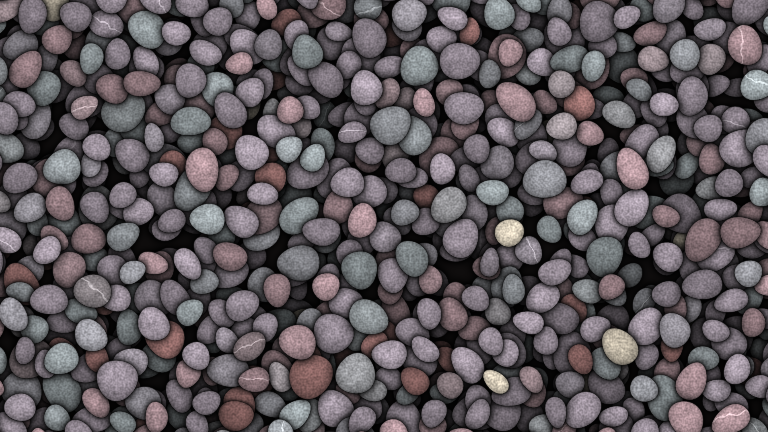
Write a WebGL 2 fragment shader that draws this texture.

```glsl
#version 300 es
precision highp float;

uniform vec2 u_resolution;
out vec4 fragColor;

vec3 hash3(vec3 p) {
    p = fract(p * vec3(0.1031, 0.1030, 0.0973));
    p += dot(p, p.yxz + 33.33);
    return fract((p.xxy + p.yxx) * p.zyx);
}

mat2 rotation(float angle) {
    float c = cos(angle), s = sin(angle);
    return mat2(c, -s, s, c);
}

float cornerGradient(vec2 corner, vec2 offset) {
    float angle = 6.2832 * hash3(vec3(corner, 7.0)).x;
    return dot(vec2(cos(angle), sin(angle)), offset);
}

float gradientNoise(vec2 p) {
    vec2 i = floor(p), f = fract(p);
    vec2 u = f * f * f * (f * (f * 6.0 - 15.0) + 10.0);
    vec2 e = vec2(1.0, 0.0);
    return mix(mix(cornerGradient(i, f), cornerGradient(i + e, f - e), u.x),
               mix(cornerGradient(i + e.yx, f - e.yx), cornerGradient(i + 1.0, f - 1.0), u.x), u.y);
}

// Mostly mauve, blue-grey and pink stone, with rare rust and cream
vec3 stoneColour(vec3 rnd) {
    vec3 colour = mix(vec3(0.57, 0.53, 0.57), vec3(0.55, 0.58, 0.59), smoothstep(0.4, 0.65, rnd.x));
    colour = mix(colour, vec3(0.61, 0.51, 0.53), smoothstep(0.70, 0.82, rnd.x));
    if (rnd.x > 0.94) colour = vec3(0.56, 0.41, 0.40);
    if (rnd.x > 0.988) colour = vec3(0.78, 0.74, 0.67);
    return colour * mix(0.84, 1.18, rnd.y);
}

// Shades one pebble over the colour below; v is measured from its centre
vec3 paintPebble(vec3 below, vec2 v, vec3 shape, vec3 tint, float depth, float mottle, float grain) {
    float longAxis = mix(0.033, 0.053, shape.x * shape.x);
    vec2 axes = longAxis * vec2(1.0, mix(0.66, 0.95, shape.y));
    vec2 q = rotation(6.2832 * shape.z) * v / axes;

    // Egg taper and a slight irregular outline
    q.y *= 1.0 + 0.16 * (tint.z - 0.5) * q.x;
    float around = atan(q.y, q.x);
    float r = length(q) * (1.0 + 0.035 * sin(3.0 * around + 40.0 * tint.y) + 0.025 * sin(2.0 * around + 30.0 * shape.x));
    float d = r * (r - 1.0) / max(length(q / axes), 0.001);

    // Contact shadow
    vec3 colour = below * (1.0 - 0.82 * exp(-max(d, 0.0) / 0.0075));

    // Rounded body under soft light from above
    float dome = sqrt(max(1.0 - r * r, 0.0));
    float light = 0.36 + 0.70 * sqrt(dome) + 0.13 * v.y / longAxis;
    vec3 stone = stoneColour(tint) * light * (1.0 + 0.16 * mottle + 0.26 * grain);

    // Pale mineral vein on a few stones
    float vein = abs(q.y + 0.4 * q.x + 0.25 * mottle - 0.8 * (shape.y - 0.5));
    stone += 0.2 * light * step(0.95, tint.z) * (1.0 - smoothstep(0.02, 0.08, vein));

    float pixel = 0.8 / u_resolution.y;
    return mix(colour, stone * depth, 1.0 - smoothstep(-pixel, pixel, d));
}

void main() {
    vec2 p = gl_FragCoord.xy / u_resolution.y;
    float mottle = gradientNoise(p * 38.0) + 0.5 * gradientNoise(p * 85.0 + 9.0);
    float grain = gradientNoise(p * 210.0) + 0.6 * gradientNoise(p * 130.0 + 31.0);
    vec3 colour = vec3(0.07, 0.06, 0.06);

    // Three beds, each made of four interleaved lattices, painted bottom up
    for (int layer = 0; layer < 12; layer++) {
        float bed = float(layer / 4);
        int part = layer % 4;
        mat2 turn = rotation(0.4 + 1.1 * bed);
        vec2 shift = 0.5 * vec2(part == 1 || part == 2, part == 1 || part == 3);
        vec2 g = turn * p / 0.15 + shift + 17.3 * bed;
        vec2 base = floor(g - 0.5);

        for (int n = 0; n < 4; n++) {
            vec2 id = base + vec2(n % 2, n / 2);
            vec3 place = hash3(vec3(id, float(layer) + 3.0));
            if (place.z < 0.06) continue;
            vec3 shape = hash3(vec3(id, float(layer) + 41.0));
            vec3 tint = hash3(vec3(id, float(layer) + 83.0));
            vec2 v = transpose(turn) * (g - id - 0.5 - 0.36 * (place.xy - 0.5)) * 0.15;
            float depth = mix(0.55, 1.0, sqrt(bed * 0.5));
            colour = paintPebble(colour, v, shape, tint, depth, mottle, grain);
        }
    }
    fragColor = vec4(clamp(colour, 0.0, 1.0), 1.0);
}
```
